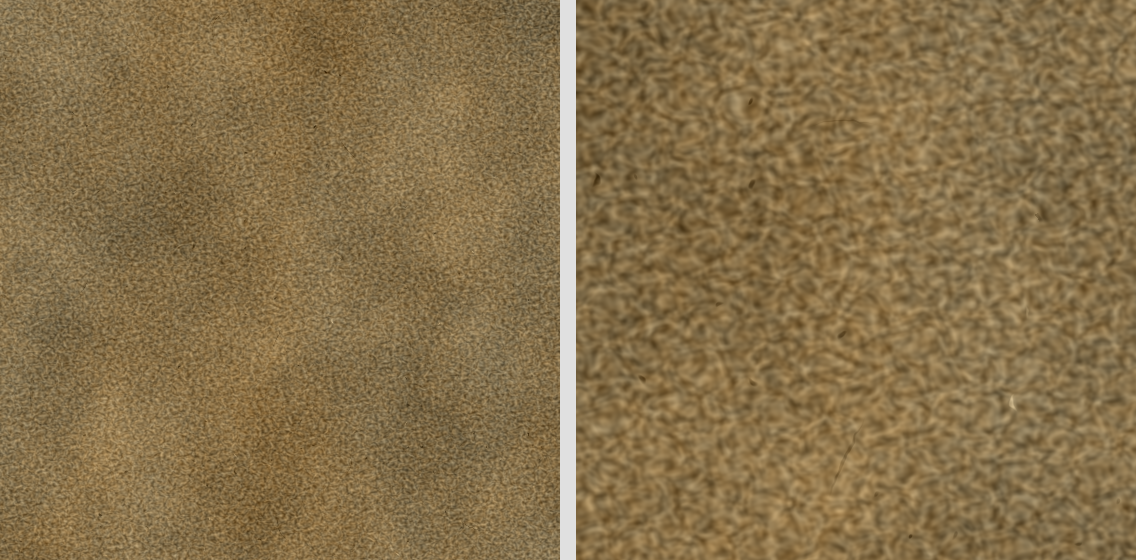
Left, the full canvas; right, a detail of the centre.
This texture is drawn by a three.js fragment shader. Its source:

```glsl
varying vec2 vUv;

#define BASE vec3(0.522, 0.434, 0.284)
#define TONE_TINT vec3(1.0, 0.95, 0.83)
#define WARM_TINT vec3(0.55, -0.10, -0.75)
#define BLOTCH_SCALE 3.2
#define BLOTCH_DEPTH 0.20
#define HUE_DEPTH 0.07
#define GRAIN_SCALE 135.0
#define GRAIN_DEPTH 0.19
#define SPECK_DEPTH 0.20
#define SCRATCH_DEPTH 0.12

float hash(vec2 p) {
  vec3 q = fract(vec3(p.xyx) * 0.1031);
  q += dot(q, q.yzx + 33.33);
  return fract((q.x + q.y) * q.z);
}

vec2 cornerGradient(vec2 cell) {
  float angle = 6.2832 * hash(cell);
  return vec2(cos(angle), sin(angle));
}

float gradientNoise(vec2 p) {
  vec2 i = floor(p);
  vec2 f = p - i;
  vec2 u = f * f * f * (f * (f * 6.0 - 15.0) + 10.0);
  vec2 e = vec2(1.0, 0.0);
  float a = dot(cornerGradient(i), f);
  float b = dot(cornerGradient(i + e.xy), f - e.xy);
  float c = dot(cornerGradient(i + e.yx), f - e.yx);
  float d = dot(cornerGradient(i + e.xx), f - e.xx);
  return mix(mix(a, b, u.x), mix(c, d, u.x), u.y);
}

float fbm(vec2 p) {
  float sum = 0.0;
  float amplitude = 0.5;
  for (int k = 0; k < 5; k++) {
    sum += amplitude * gradientNoise(p);
    p = mat2(0.8, 0.6, -0.6, 0.8) * p * 2.03 + 17.3;
    amplitude *= 0.56;
  }
  return sum;
}

// Sparse bent strokes, at most one per grid cell; size is half length, half width.
float flecks(vec2 p, float cells, float share, vec2 size) {
  vec2 id = floor(p * cells);
  vec2 seed = id + cells * 3.0;
  vec2 center = 0.35 + 0.3 * vec2(hash(seed + 11.0), hash(seed + 23.0));
  vec2 d = (fract(p * cells) - center) / cells;
  float angle = 6.2832 * hash(seed + 37.0);
  d = mat2(cos(angle), sin(angle), -sin(angle), cos(angle)) * d;
  d.y += (hash(seed + 41.0) - 0.5) * d.x * d.x / size.x;
  size *= 0.5 + 0.5 * hash(seed + 53.0);
  float shape = 1.0 - smoothstep(0.4, 1.3, length(d / size));
  return shape * step(hash(seed), share) * (0.4 + 0.6 * hash(seed + 61.0));
}

void main() {
  vec2 p = vUv;

  // Broad cloudy stains, a little taller than wide.
  float blotch = fbm(p * vec2(1.15, 0.9) * BLOTCH_SCALE + 5.7);
  float mottle = fbm(p * 13.0 + 41.0);
  float tone = BLOTCH_DEPTH * blotch + 0.06 * mottle;

  // Ochre middle fading to olive sides.
  float warm = fbm(p * vec2(4.0, 2.4) + 71.0) + 0.55 * mottle;
  warm += 0.22 * cos(6.2832 * (p.x - 0.46)) - 0.02;

  // Fine leathery grain, slightly wider than tall.
  vec2 g = mat2(0.95, -0.25, 0.3, 1.1) * p * GRAIN_SCALE;
  g += 0.5 * vec2(gradientNoise(g * 0.4), gradientNoise(g * 0.4 + 31.0));
  float grain = gradientNoise(g) + 0.85 * gradientNoise(g * 1.65 + 93.0);
  float grainHue = gradientNoise(g * 0.8 + 157.0);
  tone += GRAIN_DEPTH * grain;

  // Specks gather in the darker stains.
  vec2 rough = p + 0.0015 * vec2(gradientNoise(p * 190.0), gradientNoise(p * 190.0 + 67.0));
  float dirt = smoothstep(0.1, -0.2, blotch + 0.5 * mottle);
  float specks = flecks(rough, 42.0, 0.04 + 0.10 * dirt, vec2(0.0038, 0.0019));
  float scratches = flecks(rough, 9.0, 0.22, vec2(0.026, 0.0011));
  float fibres = flecks(rough + 0.37, 17.0, 0.05, vec2(0.005, 0.0014));
  tone -= SPECK_DEPTH * specks + SCRATCH_DEPTH * scratches;
  tone += 0.18 * fibres;

  vec3 color = BASE + tone * TONE_TINT;
  color += (HUE_DEPTH * warm + 0.05 * grainHue) * WARM_TINT;
  gl_FragColor = vec4(clamp(color, 0.0, 1.0), 1.0);
}
```
